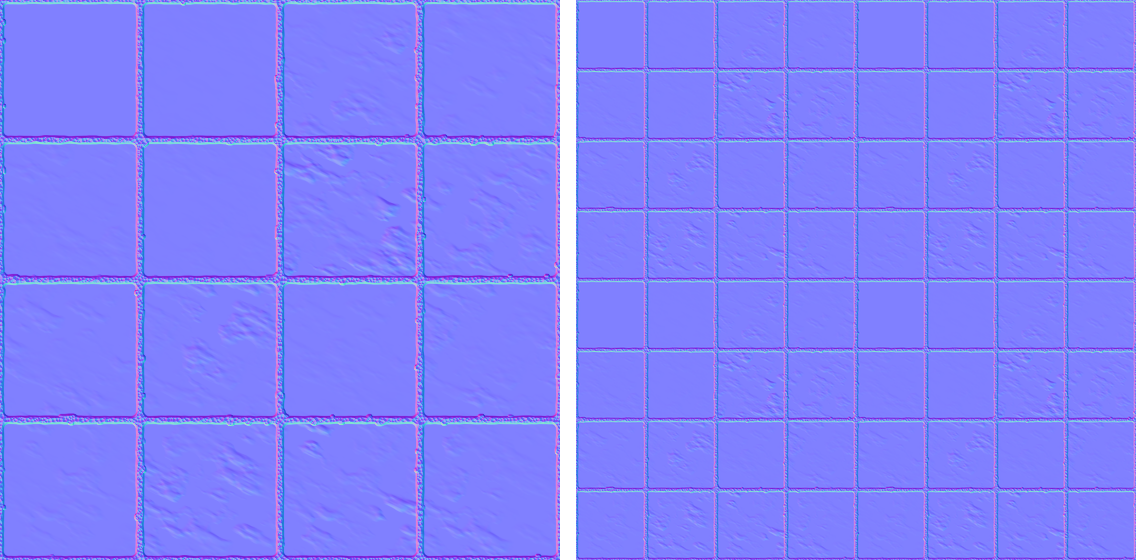
Left, the tile; right, the same tile 2 across and 2 down.
Reproduce this texture map procedurally as a WebGL 1 fragment shader.

```glsl
precision highp float;
// Tangent-space normal map of square stone tiles with rounded, worn edges.
// A wrapping height field (rounded boxes, slate-like chips, cellular grout
// grains) is differentiated and its normal is packed into RGB.

uniform vec2 u_resolution;

// Lengths and heights are fractions of the canvas.
const float TILES = 4.0;           // repeats across and down
const float GROUT_HALF = 0.0026;   // half width of the grout floor
const float BEVEL_WIDTH = 0.0054;
const float BEVEL_HEIGHT = 0.0056;
const float CORNER_RADIUS = 0.0125;
const float EDGE_WOBBLE = 0.0016;
const float EDGE_CHIP = 0.0035;
const float CHIP_DEPTH = 0.0026;   // relief on the rough tile faces
const float CHIP_FREQ = 12.0;
const float GRAIN_FREQ = 170.0;
const float GRAIN_HEIGHT = 0.0028;
const float SAMPLE_STEP = 0.0009;  // half span of the slope filter
const float PI = 3.14159265;

float hash(vec2 p) {
  return fract(sin(dot(p, vec2(127.1, 311.7))) * 43758.55);
}

// Value noise that wraps every `period` lattice units.
float noise(vec2 p, float period) {
  vec2 i = floor(p);
  vec2 f = fract(p);
  f = f * f * f * (f * (f * 6.0 - 15.0) + 10.0);
  vec2 a = mod(i, period);
  vec2 b = mod(i + 1.0, period);
  return mix(mix(hash(a), hash(vec2(b.x, a.y)), f.x),
             mix(hash(vec2(a.x, b.y)), hash(b), f.x), f.y);
}

// Wrapping cellular noise: distance to the nearest grain centre.
float cellular(vec2 p, float period) {
  vec2 i = floor(p);
  vec2 f = fract(p);
  float nearest = 2.0;
  for (int y = -1; y <= 1; y++) {
    for (int x = -1; x <= 1; x++) {
      vec2 offset = vec2(float(x), float(y));
      vec2 cell = mod(i + offset, period);
      vec2 centre = vec2(hash(cell), hash(cell + 57.3));
      nearest = min(nearest, length(offset + centre - f));
    }
  }
  return nearest;
}

float roundedBox(vec2 p, float halfSize, float radius) {
  vec2 q = abs(p) - halfSize + radius;
  return length(max(q, 0.0)) + min(max(q.x, q.y), 0.0) - radius;
}

// Signed distance to the worn outline of the nearest tile.
float tileDistance(vec2 uv) {
  vec2 local = (fract(uv * TILES) - 0.5) / TILES;
  float d = roundedBox(local, 0.5 / TILES - GROUT_HALF, CORNER_RADIUS);
  float wobble = noise(uv * 48.0, 48.0) + 0.5 * noise(uv * 112.0, 112.0) - 0.75;
  float chip = smoothstep(0.82, 1.0, noise(uv * 60.0 + 0.37, 60.0));
  return d + EDGE_WOBBLE * wobble + EDGE_CHIP * chip;
}

// How rough a tile face is: smooth to the left, rougher in the middle.
float tileRoughness(vec2 uv) {
  vec2 id = mod(floor(uv * TILES), TILES);
  float column = sin(PI * (id.x + 0.4) / TILES);
  return column * smoothstep(0.05, 0.8, hash(id + 3.7));
}

// Slanted flakes; integer shear factors keep the pattern seamless.
float faceRelief(vec2 uv) {
  vec2 p = CHIP_FREQ * vec2(2.0 * uv.x - uv.y, 2.0 * uv.x + 4.0 * uv.y);
  float flakes = noise(p, CHIP_FREQ)
               + 0.45 * noise(p * 2.0, CHIP_FREQ * 2.0)
               + 0.2 * noise(p * 4.0, CHIP_FREQ * 4.0);
  float patches = smoothstep(0.25, 0.75, noise(uv * 14.0, 14.0));
  float amount = tileRoughness(uv) * mix(0.25, 1.0, patches);
  return -CHIP_DEPTH * amount * smoothstep(0.7, 1.5, flakes);
}

float height(vec2 uv) {
  float d = tileDistance(uv);
  float tile = 1.0 - smoothstep(-BEVEL_WIDTH, 0.0, d);
  float grout = smoothstep(-0.6 * BEVEL_WIDTH, 0.0, d);
  float grains = 1.0 - cellular(uv * GRAIN_FREQ, GRAIN_FREQ);
  return tile * (BEVEL_HEIGHT + faceRelief(uv)) + grout * GRAIN_HEIGHT * grains;
}

void main() {
  vec2 uv = gl_FragCoord.xy / u_resolution;
  vec2 e = vec2(SAMPLE_STEP, 0.0);

  // Central differences give the slope, smoothed over the sample span.
  vec2 slope = vec2(height(uv + e.xy) - height(uv - e.xy),
                    height(uv + e.yx) - height(uv - e.yx)) / (2.0 * SAMPLE_STEP);
  vec3 normal = normalize(vec3(-slope, 1.0));
  gl_FragColor = vec4(normal * 0.5 + 0.5, 1.0);
}
```
